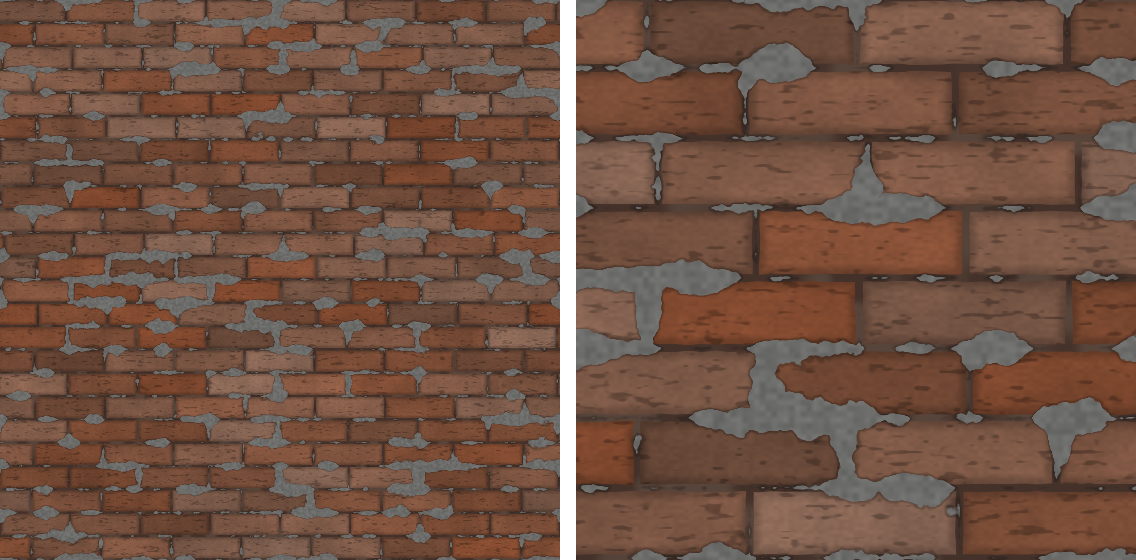
Left, the full canvas; right, a detail of the centre.
Give the GLSL for this texture, as a WebGL 2 fragment shader.

```glsl
#version 300 es
precision highp float;
// Weathered running-bond brick wall with dark joints and crumbled grey mortar.
uniform vec2 u_resolution;
out vec4 fragColor;

const float ROWS = 24.0;           // courses up the canvas
const float COLUMNS = 8.0;         // bricks along one course
const float ROW_PHASE = 0.03;      // vertical shift of the courses
const float ROW_JITTER = 0.12;     // random slide of a course, in bricks
const float JOINT_HALF = 0.052;    // half joint width, in course heights
const float EDGE_SHADE = 0.17;     // width of the worn brick edge
const float MORTAR_REACH = 0.33;   // how far loose mortar spreads
const float MORTAR_ROUGH = 0.42;   // raggedness of its outline
const vec3 CLAY = vec3(0.500, 0.282, 0.180);
const vec3 DUSTY = vec3(0.525, 0.395, 0.330);
const vec3 SOOT = vec3(0.405, 0.275, 0.210);
const vec3 JOINT = vec3(0.265, 0.195, 0.165);
const vec3 JOINT_DUST = vec3(0.390, 0.315, 0.270);
const vec3 MORTAR = vec3(0.425, 0.425, 0.420);

float hash(vec2 p) {
    return fract(sin(dot(p, vec2(127.1, 311.7))) * 43758.5453);
}

// Value noise over the wall; the frequency must be whole so that it tiles.
float noise(vec2 wall, vec2 frequency, float seed) {
    vec2 p = wall * frequency;
    vec2 period = ROWS * frequency;
    vec2 cell = floor(p);
    vec2 f = fract(p);
    f = f * f * (3.0 - 2.0 * f);
    vec2 a = mod(cell, period) + seed;
    vec2 b = mod(cell + 1.0, period) + seed;
    return mix(mix(hash(a), hash(vec2(b.x, a.y)), f.x),
               mix(hash(vec2(a.x, b.y)), hash(b), f.x), f.y);
}

float fbm(vec2 wall, float frequency, float seed) {
    float sum = 0.0;
    float weight = 0.5;
    for (int i = 0; i < 4; i++) {
        sum += weight * noise(wall, vec2(frequency), seed + float(i) * 17.0);
        frequency *= 2.0;
        weight *= 0.5;
    }
    return sum / 0.9375;
}

vec3 brickColor(vec2 id, vec2 wall, float edge) {
    // Each brick has its own firing and soot.
    vec3 color = mix(CLAY, DUSTY, smoothstep(0.0, 1.0, hash(id + 3.7)));
    color = mix(color, SOOT, 0.8 * pow(hash(id + 41.3), 2.5));
    color *= mix(0.93, 1.05, hash(id + 77.9));

    // Cloudy stains, short horizontal scratches and fine grain.
    color *= 0.86 + 0.28 * fbm(wall, 1.0, 5.0);
    float scratch = noise(wall, vec2(3.0, 13.0), 11.0) * 0.6
                  + noise(wall, vec2(9.0, 22.0), 23.0) * 0.4;
    color *= 1.0 - 0.24 * smoothstep(0.64, 0.82, scratch);
    color *= 0.95 + 0.10 * noise(wall, vec2(14.0, 20.0), 31.0);

    // Rounded, darker rim.
    return color * mix(0.80, 1.0, smoothstep(JOINT_HALF, JOINT_HALF + EDGE_SHADE, edge));
}

void main() {
    vec2 uv = gl_FragCoord.xy / u_resolution;
    float aa = ROWS / u_resolution.y;
    vec2 wall = uv * ROWS;   // one unit is one course height

    // Alternate courses shift by half a brick, each with a small slide.
    float y = wall.y - ROW_PHASE;
    float row = mod(floor(y), ROWS);
    float slide = 0.5 * mod(row + 1.0, 2.0) + ROW_JITTER * (hash(vec2(row, 9.0)) - 0.5);
    float x = uv.x * COLUMNS - slide;
    vec2 id = vec2(mod(floor(x), COLUMNS), row);

    // Distance to the nearest joint centre, slightly wavy.
    vec2 local = vec2(fract(x), fract(y));
    vec2 toEdge = min(local, 1.0 - local) * vec2(ROWS / COLUMNS, 1.0);
    float edge = min(toEdge.x, toEdge.y);
    float wavyEdge = edge + 0.025 * (noise(wall, vec2(5.0), 47.0) - 0.5);

    // Bricks and joints.
    float dust = smoothstep(0.45, 0.80, noise(wall, vec2(2.0), 53.0));
    vec3 joint = mix(JOINT, JOINT_DUST, 0.6 * dust);
    float face = smoothstep(JOINT_HALF - aa * 0.6, JOINT_HALF + aa * 0.6, wavyEdge);
    vec3 color = mix(joint, brickColor(id, wall, wavyEdge), face);

    // Loose mortar swells out of the joints in scattered patches.
    float swell = smoothstep(0.48, 1.0, noise(wall, vec2(1.0), 61.0));
    float outline = MORTAR_ROUGH * (fbm(wall, 3.0, 71.0) - 0.5);
    float spread = MORTAR_REACH * swell - 0.04 + outline - edge;
    color *= 1.0 - 0.25 * smoothstep(-0.07, 0.0, spread);
    vec3 mortar = MORTAR * (0.90 + 0.20 * noise(wall, vec2(12.0), 83.0));
    color = mix(color, mortar, smoothstep(-aa * 0.5, aa * 0.7, spread));

    fragColor = vec4(color, 1.0);
}
```
